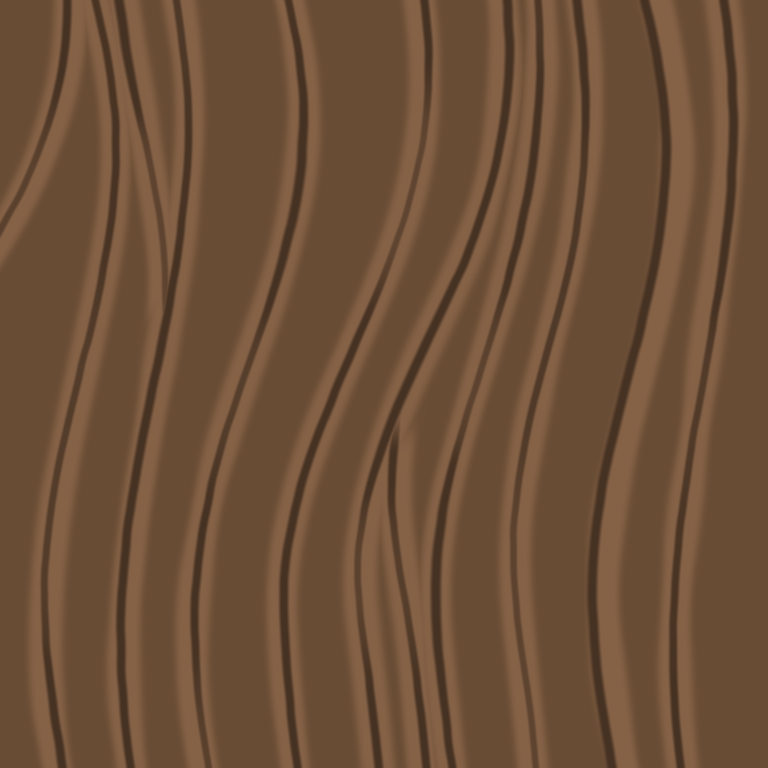
A WebGL 2 fragment shader for this texture:

```glsl
#version 300 es
precision highp float;
// Stylised brown bark: soft pale ridges with dark, flowing vertical grooves.

uniform vec2 u_resolution;
out vec4 fragColor;

float hash(vec2 p) {
    vec3 q = fract(p.xyx * vec3(0.1031, 0.1030, 0.0973));
    q += dot(q, q.yzx + 33.33);
    return fract((q.x + q.y) * q.z);
}

// Smooth 1D noise, with a separate sequence for each seed
float noise(float t, float seed) {
    float cell = floor(t);
    float f = fract(t);
    f = f * f * f * (f * (f * 6.0 - 15.0) + 10.0);
    return mix(hash(vec2(cell, seed)), hash(vec2(cell + 1.0, seed)), f);
}

// Main grooves lean to the right, most strongly in the middle of the canvas
float trunkX(float id, float y) {
    float fromCentre = (id - 3.6) / 1.6;
    float lean = 0.05 + 0.13 * exp(-fromCentre * fromCentre);
    float sway = mix(0.012, 0.03, hash(vec2(id, 4.0)));
    return 0.075 + 0.102 * id + lean * smoothstep(0.2, 1.0, y)
        - sway * sin(6.2832 * y)
        + 0.024 * (noise(y * 2.6 + 3.0, id + 11.0) - 0.5);
}

// Ids 0 to 8 are main grooves, 9 to 11 are side branches
float grooveX(float id, float y) {
    if (id < 8.5) return trunkX(id, y);
    if (id < 9.5) return trunkX(1.0, y) - 0.075 * smoothstep(0.54, 0.95, y);
    if (id < 10.5) return trunkX(4.0, y) + 0.062 * smoothstep(0.53, 0.18, y);
    float drop = (1.0 - y) / 0.3;
    return 0.088 - 0.088 * drop * drop;
}

// Fades a side branch out where it joins its trunk
float branchExtent(float id, float y) {
    if (id < 8.5) return 1.0;
    if (id < 9.5) return smoothstep(0.55, 0.61, y);
    if (id < 10.5) return smoothstep(0.47, 0.41, y);
    return smoothstep(0.5, 0.6, y);
}

void main() {
    vec2 uv = gl_FragCoord.xy / u_resolution;
    float ridge = 0.0;
    float groove = 0.0;

    for (int n = 0; n < 12; n++) {
        float id = float(n);
        float x = grooveX(id, uv.y);
        float slope = (grooveX(id, uv.y + 0.002) - grooveX(id, uv.y - 0.002)) / 0.004;
        float side = (uv.x - x) * inversesqrt(1.0 + slope * slope);
        float extent = branchExtent(id, uv.y);

        // Pale ridge, slightly off-centre and uneven in width
        float shift = 0.015 * (noise(uv.y * 3.0, id + 31.0) - 0.5);
        if (n == 7) shift = 0.015;
        float width = 0.9 + 0.2 * noise(uv.y * 9.0, id + 53.0);
        float band = smoothstep(0.028, 0.013, abs(side - shift) / width);
        ridge = max(ridge, band * extent);

        // Dark groove, swelling and thinning along its length
        float wobble = 0.0012 * (noise(uv.y * 32.0, id + 71.0) - 0.5);
        float pressure = noise(uv.y * 4.0 + 5.0, id + 91.0);
        if (n == 7) pressure = 0.9;
        float halfWidth = mix(0.006, 0.0098, pressure) * mix(0.4, 1.0, extent);
        float core = smoothstep(halfWidth, halfWidth * 0.3, abs(side + wobble));
        groove = max(groove, core * extent * mix(0.6, 1.0, smoothstep(0.05, 0.5, pressure)));
    }

    vec3 color = mix(vec3(0.412, 0.300, 0.205), vec3(0.520, 0.382, 0.275), ridge);
    color = mix(color, vec3(0.275, 0.195, 0.135), groove);
    fragColor = vec4(color, 1.0);
}
```
